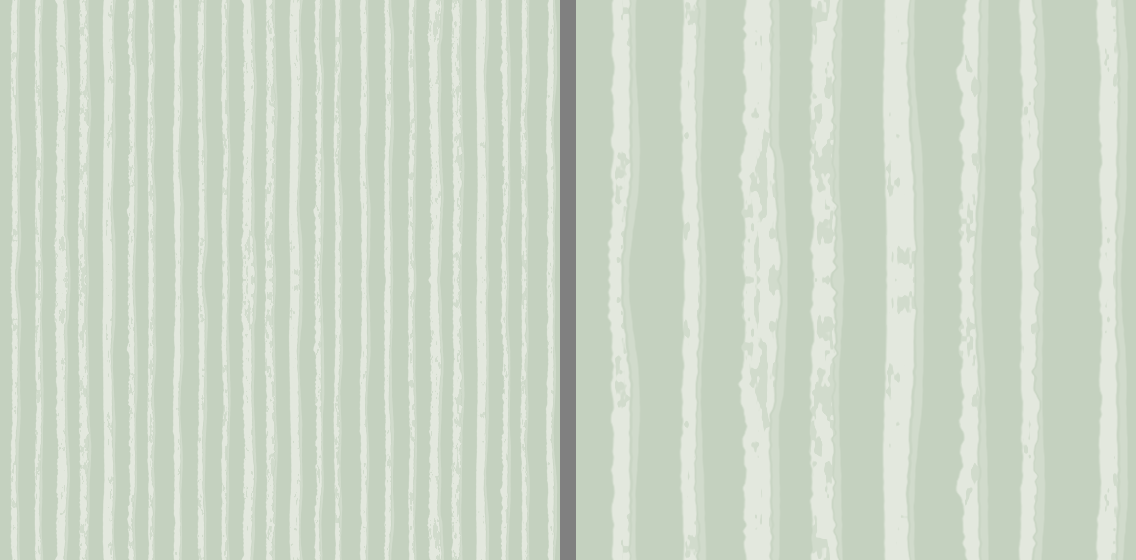
Left, the full canvas; right, a detail of the centre.
This pattern is drawn by a three.js fragment shader. Its source:

```glsl
// Hand-painted chalky vertical stripes on sage: eight uneven stripes, repeated three times across.
varying vec2 vUv;

const float UNITS = 768.0;      // design units across the canvas
const float CELL = 32.0;        // room given to each stripe
const float STRIPES = 8.0;      // stripes in one repeat
const vec3 SAGE = vec3(0.77, 0.82, 0.75);
const vec3 WASH = vec3(0.82, 0.86, 0.80);
const vec3 CHALK = vec3(0.89, 0.91, 0.87);

float hash(vec2 p) {
  return fract(sin(dot(p, vec2(127.1, 311.7))) * 43758.5453);
}

float noise(vec2 p) {
  vec2 i = floor(p);
  vec2 f = fract(p);
  f = f * f * (3.0 - 2.0 * f);
  float low = mix(hash(i), hash(i + vec2(1.0, 0.0)), f.x);
  float high = mix(hash(i + vec2(0.0, 1.0)), hash(i + vec2(1.0, 1.0)), f.x);
  return mix(low, high, f.y);
}

// Signed wander of a line along its length
float wander(float along, float size, float seed) {
  return noise(vec2(seed, along / size)) * 2.0 - 1.0;
}

// Torn brush edge: broad crumbs with finer grain on top
float crinkle(float along, float seed) {
  return 0.65 * wander(along, 8.0, seed) + 0.45 * wander(along, 2.8, seed + 3.0);
}

// Value for one stripe of the eight
float pick(float index, vec4 firstFour, vec4 lastFour) {
  vec4 chosen = vec4(equal(vec4(0.0, 1.0, 2.0, 3.0), vec4(mod(index, 4.0))));
  return dot(index < 3.5 ? firstFour : lastFour, chosen);
}

// Smooth coverage between two edges
float band(float x, float left, float right, float soft) {
  return clamp((x - left) / soft + 0.5, 0.0, 1.0)
       * clamp((right - x) / soft + 0.5, 0.0, 1.0);
}

// Dry flecks, stretched along the stroke and denser toward its right side
float flecks(vec2 p, float side, float wear, float seed) {
  float grain = 0.68 * noise(vec2(p.x / 3.2 + seed, p.y / 11.0))
              + 0.32 * noise(vec2(p.x / 1.4 + seed, p.y / 3.0));
  float limit = 0.86 - 0.25 * wear - 0.10 * side;
  return smoothstep(limit - 0.03, limit + 0.03, grain);
}

vec3 paintStripe(vec2 p, float index, float column, float soft) {
  float seed = index * 17.0 + 5.0;
  float left = pick(index, vec4(11.5, 13.0, 9.0, 8.5), vec4(9.5, 12.0, 6.5, 9.5));
  float width = pick(index, vec4(6.5, 6.0, 11.0, 9.6), vec4(11.6, 6.2, 6.2, 7.2));
  float leftTear = pick(index, vec4(1.2, 1.0, 1.6, 1.2), vec4(0.4, 2.0, 0.8, 1.2));
  float rightTear = pick(index, vec4(0.8, 1.0, 1.0, 2.2), vec4(0.7, 0.8, 2.1, 0.7));
  float wear = pick(index, vec4(0.3, 0.6, 0.3, 0.8), vec4(0.2, 0.35, 0.55, 0.15));

  // Slow drift and swelling of the stroke
  left += 1.8 * wander(p.y, 85.0, seed) + 0.4 * wander(p.y, 40.0, seed + column);
  float right = left + width + 1.3 * wander(p.y, 55.0, seed + 1.0);

  // A worn swelling on the third stripe and a small spur on the sixth
  float swelling = (1.0 - smoothstep(50.0, 64.0, p.y)) * step(abs(index - 2.0), 0.5);
  float spur = (1.0 - smoothstep(3.0, 8.0, abs(p.y - 93.0))) * step(abs(index - 5.0), 0.5);
  wear += 0.55 * swelling;
  left -= 1.5 * swelling + 3.0 * spur;
  right += 2.0 * swelling;

  // Thin washed line that follows the right edge
  float gap = 0.7 + 0.8 * noise(vec2(seed + 7.0, p.y / 45.0));
  float trail = right + gap + 2.4 + 1.3 * wander(p.y, 50.0, seed + 9.0);
  trail += 0.3 * crinkle(p.y, seed + 11.0);

  left += leftTear * crinkle(p.y, seed + 13.0);
  right += rightTear * crinkle(p.y, seed + 19.0);
  float side = clamp((p.x - left) / width, 0.0, 1.0);
  float worn = flecks(p, side, wear, seed + 4.7 * column);

  float washMask = band(p.x, left - 0.5, trail, soft);
  float gapMask = band(p.x, right + 0.1, right + gap, soft) * 0.6;
  float chalkMask = band(p.x, left, right, soft) * (1.0 - worn);
  vec3 color = mix(SAGE, WASH, washMask * (1.0 - gapMask));
  return mix(color, CHALK, chalkMask);
}

void main() {
  float x = vUv.x * UNITS - 5.0;
  float cell = floor(x / CELL);
  float column = floor(cell / STRIPES);
  float index = cell - column * STRIPES;

  // Each stripe mirrors about mid-height; the third repeat drops by half
  float drop = column > 1.5 ? 0.5 : 0.0;
  float along = abs(fract(vUv.y + drop) - 0.5) * UNITS;
  float soft = max(fwidth(vUv.x) * UNITS, 0.8);
  vec2 p = vec2(x - cell * CELL, along);
  gl_FragColor = vec4(paintStripe(p, index, column, soft), 1.0);
}
```
